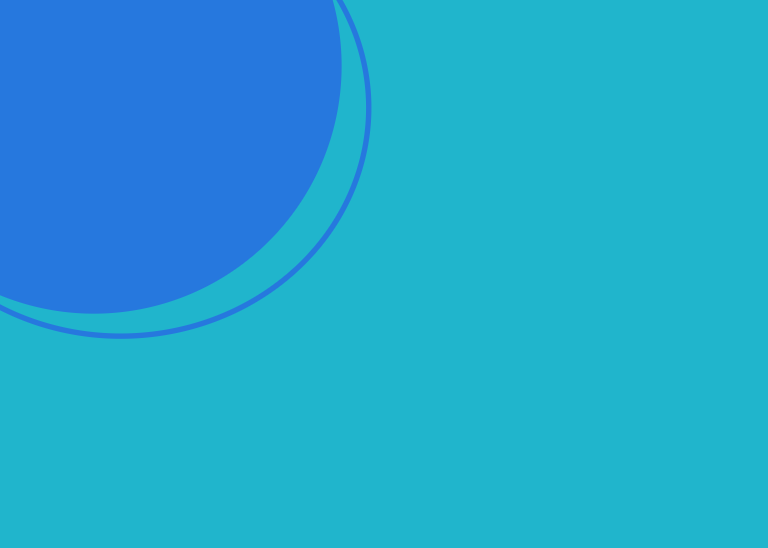
A WebGL 1 fragment shader for this background:

```glsl
precision highp float;
// Flat teal background with a blue disc and an offset elliptical ring in the upper left corner.

uniform vec2 u_resolution;

// Colours
const vec3 TEAL = vec3(0.125, 0.71, 0.80);
const vec3 BLUE = vec3(0.15, 0.47, 0.87);

// Shapes, in units of the canvas height
const vec2 DISC_CENTER = vec2(0.1712, 0.8798);
const float DISC_RADIUS = 0.4522;
const vec2 RING_CENTER = vec2(0.2204, 0.8033);
const vec2 RING_RADII = vec2(0.4525, 0.4167);
const float RING_HALF_WIDTH = 0.0049;

// Signed distance to a circle
float circleDistance(vec2 p, float radius) {
  return length(p) - radius;
}

// Approximate signed distance to an ellipse, accurate near its outline
float ellipseDistance(vec2 p, vec2 radii) {
  float level = length(p / radii);
  float slope = length(p / (radii * radii));
  return level * (level - 1.0) / max(slope, 0.0001);
}

// Smooth coverage of a shape, one pixel wide at its edge
float coverage(float distanceToEdge, float pixel) {
  return clamp(0.5 - distanceToEdge / pixel, 0.0, 1.0);
}

void main() {
  float pixel = 1.0 / u_resolution.y;
  vec2 p = gl_FragCoord.xy * pixel;

  float disc = circleDistance(p - DISC_CENTER, DISC_RADIUS);
  float ring = abs(ellipseDistance(p - RING_CENTER, RING_RADII)) - RING_HALF_WIDTH;

  // Union of both shapes over the background
  float blueAmount = coverage(min(disc, ring), pixel);
  gl_FragColor = vec4(mix(TEAL, BLUE, blueAmount), 1.0);
}
```
